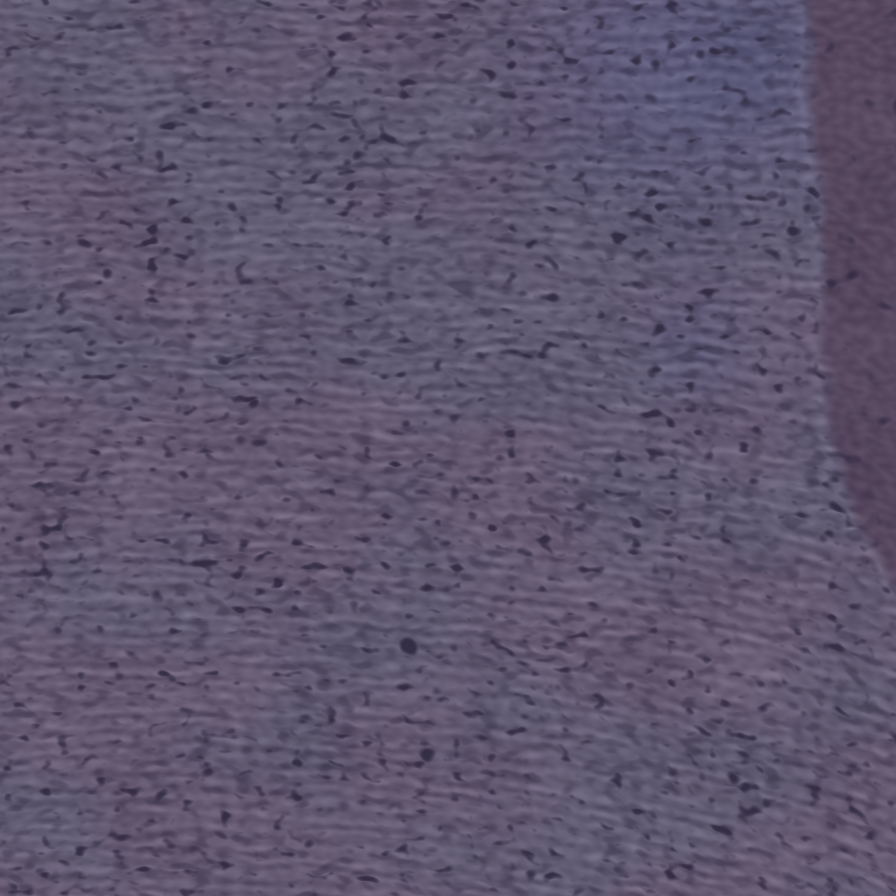
This texture is drawn by a Shadertoy shader. Its source:

```glsl
const float TAU = 6.2831853;
const float LINE_COUNT = 63.0;

const vec3 SLATE = vec3(0.380, 0.362, 0.452);
const vec3 MAUVE = vec3(0.400, 0.352, 0.444);
const vec3 BLUE = vec3(0.350, 0.345, 0.485);
const vec3 PLUM = vec3(0.345, 0.285, 0.375);
const vec3 INK = vec3(0.190, 0.165, 0.255);
const vec3 THREAD = vec3(0.075, 0.074, 0.076);

vec2 gradientAt(vec2 cell) {
    float h = fract(sin(dot(cell, vec2(127.1, 311.7))) * 43758.5453);
    return vec2(cos(TAU * h), sin(TAU * h));
}

// Gradient noise, roughly -0.7 to 0.7
float gradientNoise(vec2 p) {
    vec2 i = floor(p);
    vec2 f = p - i;
    vec2 w = f * f * f * (f * (f * 6.0 - 15.0) + 10.0);
    vec2 e = vec2(1.0, 0.0);
    float a = dot(gradientAt(i), f);
    float b = dot(gradientAt(i + e.xy), f - e.xy);
    float c = dot(gradientAt(i + e.yx), f - e.yx);
    float d = dot(gradientAt(i + e.xx), f - e.xx);
    return mix(mix(a, b, w.x), mix(c, d, w.x), w.y);
}

float fractalNoise(vec2 p, int octaves) {
    float sum = 0.0;
    float gain = 1.0;
    for (int i = 0; i < octaves; i++) {
        sum += gain * gradientNoise(p);
        p = p * 2.03 + vec2(17.3, 9.1);
        gain *= 0.5;
    }
    return sum;
}

// Level at the top, sloping down towards the lower right
vec2 bendLines(vec2 uv) {
    float drop = 0.17 * uv.x * uv.x - 0.035 * uv.x;
    float wobble = 0.007 * gradientNoise(uv * vec2(6.0, 9.0));
    return vec2(uv.x, uv.y + drop * (1.0 - uv.y) + wobble);
}

// Signed distance across the curved border on the right
float borderDistance(vec2 uv) {
    float curl = max(0.0, 0.55 - uv.y);
    float edge = 0.898 + 0.06 * (1.0 - uv.y) + 1.4 * curl * curl;
    return uv.x - edge + 0.012 * fractalNoise(uv * 16.0, 2);
}

float softSpot(vec2 p, vec2 centre, vec2 radius) {
    vec2 q = (p - centre) / radius;
    return exp(-dot(q, q));
}

// Pale ridges, broken along their length
float threads(vec2 p) {
    float phase = p.y * LINE_COUNT + 0.6 * gradientNoise(p * vec2(16.0, 30.0));
    float ridge = 0.5 + 0.5 * cos(TAU * phase);
    float strength = 0.70 + 1.5 * gradientNoise(p * vec2(26.0, 62.0) + 31.0);
    return (ridge - 0.45) * max(strength, 0.0);
}

// Soft-edged dark grains that gather in clusters
float specks(vec2 p, vec2 frequency, float threshold, float softness) {
    float grain = gradientNoise(p * frequency)
                + 0.40 * gradientNoise(p * frequency * 1.7 + 53.0);
    float cluster = 0.28 * fractalNoise(p * vec2(9.0, 12.0) + 5.0, 3);
    return smoothstep(threshold, threshold + softness, grain + cluster);
}

vec3 groundColour(vec2 uv) {
    float blush = fractalNoise(uv * vec2(4.0, 5.5) + 12.0, 4);
    float lowerLeft = 0.22 * (1.0 - uv.y) - 0.12 * uv.x;
    vec3 colour = mix(SLATE, MAUVE, smoothstep(-0.45, 0.55, blush + lowerLeft));
    float haze = softSpot(uv, vec2(0.78, 0.93), vec2(0.22, 0.17))
               + 0.55 * softSpot(uv, vec2(0.78, 0.61), vec2(0.09, 0.08));
    return mix(colour, BLUE, min(0.8 * haze, 1.0));
}

void mainImage(out vec4 fragColor, in vec2 fragCoord) {
    vec2 uv = fragCoord / iResolution.xy;
    vec2 p = bendLines(uv);
    float border = borderDistance(uv);
    float outside = smoothstep(-0.008, 0.012, border);

    // Ground and pale threads
    vec3 colour = mix(groundColour(uv), PLUM, outside);
    colour += THREAD * threads(p) * (1.0 - 0.9 * outside);

    // Fine grain and broad unevenness
    colour += 0.060 * gradientNoise(p * vec2(70.0, 125.0) + 71.0);
    colour += 0.030 * fractalNoise(uv * 10.0 + 40.0, 3);

    // Pale rim along the border
    float rim = exp(-pow((border + 0.008) / 0.007, 2.0));
    colour += THREAD * 0.35 * rim;

    // Faint smudges, small flat specks and rarer large ones
    float inside = 1.0 - 0.75 * outside;
    float smudge = specks(p + 1.9, vec2(44.0, 84.0), 0.02, 0.55) * inside;
    float small = specks(p, vec2(50.0, 82.0), 0.20, 0.50) * inside;
    float large = specks(p + 3.7, vec2(36.0, 46.0), 0.42 - 0.10 * outside, 0.36);
    float ink = max(max(0.40 * smudge, 0.92 * small), 0.92 * large);
    colour = mix(colour, INK, ink);

    fragColor = vec4(colour, 1.0);
}
```
